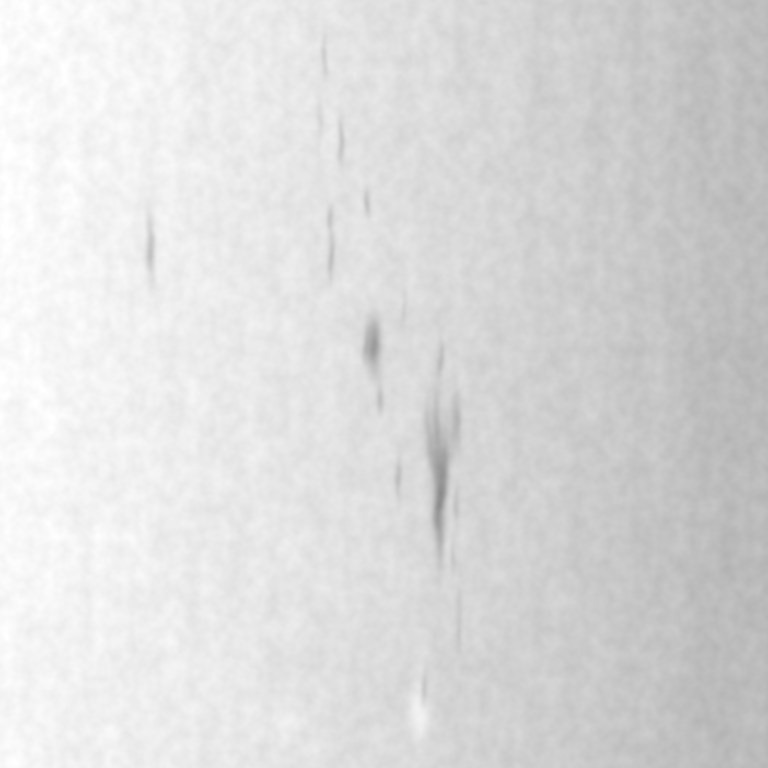
Write a Shadertoy shader that draws this texture.

```glsl
#define LIGHT_EDGE 0.978
#define SLOPE 0.18
#define CURVE 0.07
#define MOTTLE 0.034
#define CLOUD 0.024
#define STREAK_COUNT 17
#define STREAK_DEPTH 0.13
#define TRUNK_DEPTH 0.27
#define FIBRE_DEPTH 0.11

float hash(uint n) {
    n = (n ^ 61u) ^ (n >> 16u);
    n *= 9u;
    n ^= n >> 4u;
    n *= 668265u;
    n ^= n >> 15u;
    return float(n & 65535u) / 65535.0;
}

vec2 gradientAt(vec2 cell) {
    float angle = 6.2832 * hash(uint(cell.x + 512.0) + 4099u * uint(cell.y + 512.0));
    return vec2(cos(angle), sin(angle));
}

float gradientNoise(vec2 p) {
    vec2 cell = floor(p), f = p - cell;
    vec2 u = f * f * f * (f * (f * 6.0 - 15.0) + 10.0);
    vec2 e = vec2(1, 0);
    float a = dot(gradientAt(cell), f);
    float b = dot(gradientAt(cell + e.xy), f - e.xy);
    float c = dot(gradientAt(cell + e.yx), f - e.yx);
    float d = dot(gradientAt(cell + e.xx), f - e.xx);
    return mix(mix(a, b, u.x), mix(c, d, u.x), u.y);
}

// Soft elongated spot with a falloff in both axes
float spot(vec2 p, vec2 centre, vec2 radius) {
    vec2 d = (p - centre) / radius;
    return exp(-dot(d, d));
}

// Slanted course that the small streaks follow
float courseX(float y) {
    return 0.425 + 0.135 * smoothstep(0.87, 0.38, y);
}

float smallStreaks(vec2 p) {
    float dark = 0.0;
    for (int i = 0; i < STREAK_COUNT; i++) {
        uint seed = uint(i) * 7u + 11u;
        float y = 0.1 + 0.83 * (float(i) + hash(seed)) / float(STREAK_COUNT);
        float x = courseX(y) + 0.1 * (hash(seed + 1u) - 0.5);
        vec2 radius = vec2(0.0045, mix(0.016, 0.034, hash(seed + 2u)));
        dark += spot(p, vec2(x, y), radius) * mix(0.25, 1.0, hash(seed + 3u));
    }
    return dark;
}

// Fibres that fan out above a tapering trunk
float fibreFan(vec2 p) {
    float dark = 0.0;
    for (int i = 0; i < 4; i++) {
        float side = float(i) / 1.5 - 1.0;
        float x = 0.575 + 0.018 * side * smoothstep(0.3, 0.46, p.y);
        float y = 0.43 + 0.025 * sin(float(i) * 2.4);
        dark += spot(p, vec2(x, y), vec2(0.006, 0.048));
    }
    return dark;
}

void mainImage(out vec4 fragColor, in vec2 fragCoord) {
    vec2 p = fragCoord / iResolution.xy;

    // Side lighting with a faint upright fold
    float grey = LIGHT_EDGE - SLOPE * p.x - CURVE * p.x * p.x;
    grey += 0.02 * (p.y - 0.5);
    grey -= 0.012 * spot(p, vec2(0.92, 0.5), vec2(0.025, 0.8));

    // Fine mottling, broad clouds and faint upright grain
    grey += MOTTLE * gradientNoise(p * vec2(66, 58));
    grey += 0.4 * MOTTLE * gradientNoise(p * 125.0 + 17.0);
    grey += CLOUD * gradientNoise(p * 25.0 + 5.0);
    grey += CLOUD * gradientNoise(p * vec2(38, 5) + 31.0);

    // Dark marks with slightly ragged sides
    vec2 q = p;
    q.x += 0.004 * gradientNoise(p * vec2(22, 28) + 9.0);
    grey -= STREAK_DEPTH * smallStreaks(q);
    grey -= FIBRE_DEPTH * fibreFan(q);
    float taper = mix(0.006, 0.011, smoothstep(0.26, 0.42, p.y));
    grey -= TRUNK_DEPTH * spot(q, vec2(0.572, 0.345), vec2(taper, 0.068));
    grey -= TRUNK_DEPTH * spot(q, vec2(0.487, 0.552), vec2(0.009, 0.034));
    grey -= 1.3 * STREAK_DEPTH * spot(q, vec2(0.196, 0.675), vec2(0.006, 0.04));

    // Pale smudges near the bottom
    grey += 0.08 * spot(q, vec2(0.545, 0.07), vec2(0.013, 0.035));
    grey += 0.04 * spot(q, vec2(0.373, 0.06), vec2(0.022, 0.03));

    fragColor = vec4(vec3(clamp(grey, 0.0, 1.0)), 1.0);
}
```
